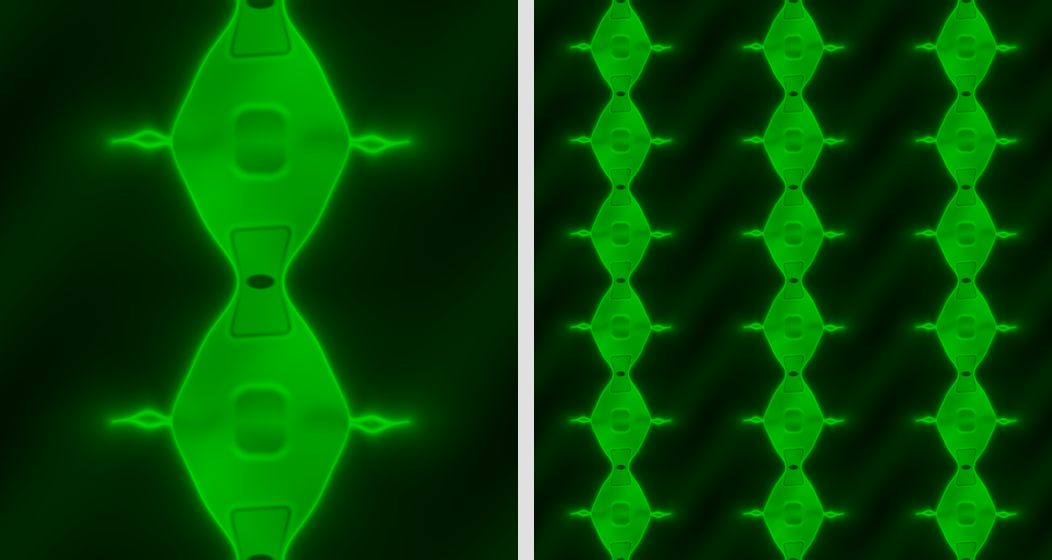
Left, the tile; right, the same tile 3 across and 3 down.
A Shadertoy shader for this background:

```glsl
#define CELLS_DOWN 2.0
#define CENTER vec2(0.503, -0.003)
#define GLOW_REACH 0.0051
#define GLOW_CORE 0.0085
#define RIM_WIDTH 0.003
#define SPIKE_LENGTH 0.105
#define BODY_TONE 0.635
#define NIGHT_TONE 0.088

const float PI = 3.14159265;

float bell(float x, float width) {
    float t = x / width;
    return exp(-t * t);
}

float roundBox(vec2 p, vec2 halfSize, float radius) {
    vec2 q = abs(p) - halfSize + radius;
    return length(max(q, 0.0)) + min(max(q.x, q.y), 0.0) - radius;
}

float smoothMin(float a, float b, float k) {
    float h = max(k - abs(a - b), 0.0) / k;
    return min(a, b) - 0.25 * h * h * k;
}

// Chain of rounded diamonds: half width as a short cosine series.
float bodyDistance(vec2 p) {
    float a = 4.0 * PI * p.y;
    float halfWidth = 0.104 + 0.0534 * cos(a) - 0.0052 * cos(2.0 * a) + 0.0052 * cos(3.0 * a);
    float slope = -4.0 * PI * (0.0534 * sin(a) - 0.0104 * sin(2.0 * a) + 0.0156 * sin(3.0 * a));
    return (abs(p.x) - halfWidth) / sqrt(1.0 + slope * slope);
}

// Side spikes: a small lens drawn out to a needle.
float spikeDistance(vec2 p) {
    float along = (abs(p.x) - 0.158) / SPIKE_LENGTH;
    float s = clamp(along, 0.0, 1.0);
    float y = abs(p.y + 0.005 * sign(p.x) * sin(PI * s));
    float thickness = 0.004 * (1.0 - s) + 0.012 * bell(s - 0.4, 0.23);
    float beyond = (along - s) * SPIKE_LENGTH;
    float side = y - thickness;
    return beyond == 0.0 ? side : length(vec2(beyond, max(side, 0.0)));
}

// Soft relief inside the diamonds; n is measured from the neck.
float bodyTone(vec2 p, vec2 n) {
    float tone = BODY_TONE + 0.06 * sin(18.0 * p.x) * sin(4.0 * PI * p.y);
    tone += 0.012 * sin(37.0 * p.x + 2.0 * sin(8.0 * PI * p.y));

    // Wavy crease toward the spikes
    float crease = p.y + 0.009 * sin(40.0 * p.x);
    tone -= 0.08 * bell(crease, 0.022) * smoothstep(0.04, 0.1, abs(p.x));

    // Central barrel with bright caps
    float barrel = roundBox(p, vec2(0.046, 0.057), 0.03);
    tone += 0.10 * bell(barrel - 0.008, 0.007) * smoothstep(0.03, 0.06, abs(p.y));
    tone -= 0.11 * smoothstep(0.004, -0.007, barrel) * smoothstep(-0.01, 0.045, abs(p.y));

    // Tilted hourglass panel
    vec2 h = vec2(n.x, n.y - 0.06 * n.x);
    float panelWidth = mix(0.035, 0.053, smoothstep(0.0, 0.1, abs(h.y)));
    float panel = roundBox(h, vec2(panelWidth, 0.095), 0.012);
    float panelFade = smoothstep(0.005, 0.08, abs(h.y));
    tone -= 0.13 * bell(panel, 0.0035) * mix(0.35, 1.0, panelFade);
    tone += 0.05 * bell(panel - 0.008, 0.005) * panelFade;
    tone -= 0.025 * smoothstep(0.003, -0.003, panel);

    // Dark eye in the neck
    float eye = length(n / vec2(0.025, 0.013));
    return mix(tone, 0.27, smoothstep(1.2, 0.75, eye));
}

void mainImage(out vec4 fragColor, in vec2 fragCoord) {
    vec2 uv = fragCoord / iResolution.xy;
    float aspect = iResolution.x / iResolution.y;
    float pixel = 1.0 / iResolution.y;

    // Cell coordinates in canvas heights
    vec2 cell = vec2(1.0, CELLS_DOWN) * (uv - CENTER);
    vec2 p = (fract(cell + vec2(0.5, 0.0)) - 0.5) / vec2(1.0, CELLS_DOWN);
    p.x *= aspect;
    vec2 n = vec2(p.x, (fract(cell.y + 0.5) - 0.5) / CELLS_DOWN);

    float body = bodyDistance(p);
    float spike = spikeDistance(p);
    float outer = max(smoothMin(body, spike, 0.012), 0.0);

    // Night background, darker in drifting patches near the sides
    float sides = 0.5 - 0.5 * cos(2.0 * PI * (uv.x - CENTER.x));
    float drift = cos(4.0 * PI * p.y - 2.0 * sin(2.0 * PI * uv.x));
    float v = NIGHT_TONE - 0.045 * sides * sides * drift;

    // Glow, spike lens and horizontal halo
    v += GLOW_REACH / (outer + GLOW_CORE);
    v += 0.16 * exp(-length(vec2((abs(p.x) - 0.2) / 0.07, p.y / 0.022)));
    v -= 0.24 * smoothstep(-0.002, -0.012, spike);

    // Body and bright rim
    v = mix(v, bodyTone(p, n), smoothstep(0.0015 + pixel, -0.0015 - pixel, body));
    float rimFade = mix(0.3, 1.0, smoothstep(0.0, 0.1, abs(p.y)));
    v += 0.15 * rimFade * exp(-abs(body) / RIM_WIDTH);

    fragColor = vec4(0.0, clamp(v, 0.0, 1.0), 0.0, 1.0);
}
```
